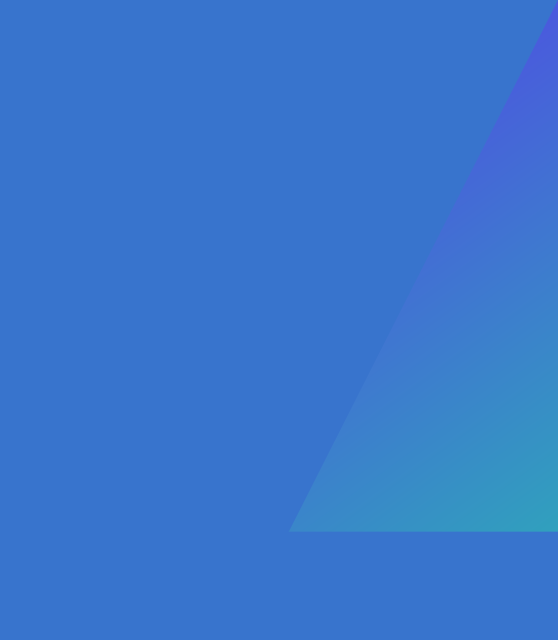
Write a WebGL 1 fragment shader that draws this background.

```glsl
precision highp float;
// A flat blue field with half of a large triangle rising along the right side.
// The triangle is the overlap of two half-planes, filled with a slanted
// linear gradient from violet at the apex to teal at the lower right.

uniform vec2 u_resolution;

#define FIELD_BLUE vec3(0.220, 0.455, 0.804)
#define VIOLET vec3(0.290, 0.350, 0.868)
#define TEAL vec3(0.190, 0.630, 0.742)
#define APEX vec2(0.0, 1.0)
#define BASE_CORNER vec2(-0.4206, 0.1693)
#define GRADIENT_DIR vec2(0.59, -0.81)
#define GRADIENT_LENGTH 0.673

// Signed distance to the line from a to b, positive on its right side.
float rightOfLine(vec2 p, vec2 a, vec2 b) {
  vec2 along = normalize(b - a);
  return dot(p - a, vec2(along.y, -along.x));
}

void main() {
  // Canvas heights, measured from the lower right corner.
  vec2 p = (gl_FragCoord.xy - vec2(u_resolution.x, 0.0)) / u_resolution.y;
  float pixel = 1.0 / u_resolution.y;

  // Triangle: right of the slanted side and above the base.
  float inside = min(rightOfLine(p, BASE_CORNER, APEX), p.y - BASE_CORNER.y);
  float coverage = clamp(inside / pixel + 0.5, 0.0, 1.0);

  // Slanted fill, starting at the apex.
  float blend = dot(p - APEX, normalize(GRADIENT_DIR)) / GRADIENT_LENGTH;
  vec3 fill = mix(VIOLET, TEAL, clamp(blend, 0.0, 1.0));

  gl_FragColor = vec4(mix(FIELD_BLUE, fill, coverage), 1.0);
}
```
